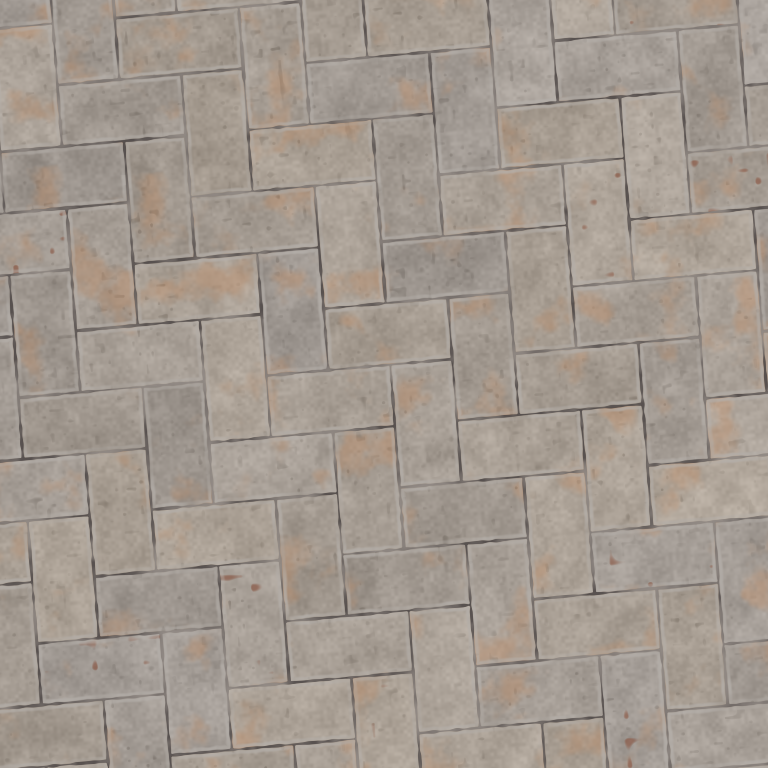
Write a Shadertoy shader that draws this texture.

```glsl
const vec2 GRID_ORIGIN = vec2(0.4275, 0.5180);
const vec2 GRID_RIGHT = vec2(0.0807, 0.0072);
const vec2 GRID_UP = vec2(-0.0060, 0.0800);

const vec3 GREY_STONE = vec3(0.625, 0.598, 0.574);
const vec3 WARM_STONE = vec3(0.667, 0.626, 0.580);
const vec3 CHAMFER = vec3(0.705, 0.685, 0.665);
const vec3 SAND_JOINT = vec3(0.560, 0.530, 0.510);
const vec3 DARK_JOINT = vec3(0.310, 0.285, 0.280);
const vec3 OCHRE_STAIN = vec3(0.730, 0.560, 0.430);
const vec3 RUST_SPOT = vec3(0.530, 0.310, 0.230);

float hash(vec2 p) {
    vec3 q = fract(vec3(p.xyx) * 0.1031);
    q += dot(q, q.yzx + 33.33);
    return fract((q.x + q.y) * q.z);
}

float noise(vec2 p) {
    vec2 i = floor(p);
    vec2 f = fract(p);
    f = f * f * (3.0 - 2.0 * f);
    float low = mix(hash(i), hash(i + vec2(1.0, 0.0)), f.x);
    float high = mix(hash(i + vec2(0.0, 1.0)), hash(i + 1.0), f.x);
    return mix(low, high, f.y);
}

float fbm(vec2 p) {
    float sum = 0.0;
    float weight = 0.5;
    for (int i = 0; i < 4; i++) {
        sum += weight * noise(p);
        p = mat2(1.6, 1.2, -1.2, 1.6) * p + 7.3;
        weight *= 0.5;
    }
    return sum / 0.9375;
}

float roundedBox(vec2 p, vec2 halfSize, float radius) {
    vec2 q = abs(p) - halfSize + radius;
    return length(max(q, 0.0)) + min(max(q.x, q.y), 0.0) - radius;
}

// Lower left cell of the 2:1 brick holding p, and the brick's size in cells
void herringbone(vec2 p, out vec2 brick, out vec2 size) {
    brick = floor(p);
    float phase = mod(brick.x - brick.y, 4.0);
    bool lying = phase < 1.5;
    size = lying ? vec2(2.0, 1.0) : vec2(1.0, 2.0);
    if (lying) brick.x -= step(0.5, phase);
    else brick.y -= step(phase, 2.5);
}

vec3 stoneColor(vec2 p, vec2 brick) {
    float seed = hash(brick + 61.0);
    vec2 q = p + 23.0 * vec2(seed, hash(brick + 17.0));
    vec3 color = mix(GREY_STONE, WARM_STONE, hash(brick + 5.0));
    color += 0.055 * (seed - 0.5);

    // Cloudy wear and fine grain
    color += 0.13 * (fbm(q * 2.6) - 0.5);
    color += 0.055 * (noise(q * 17.0) - 0.5);

    // Stains, pits and occasional rust
    float stain = smoothstep(0.58, 0.82, fbm(q * 1.5 + 40.0));
    color = mix(color, OCHRE_STAIN, 0.5 * stain);
    float pits = smoothstep(0.78, 0.97, noise(q * 10.0 + 90.0));
    color -= 0.09 * pits * noise(q * 2.0 + 12.0);
    float rust = smoothstep(0.86, 0.97, noise(q * 5.0 + 70.0));
    return mix(color, RUST_SPOT, 0.6 * rust * step(0.84, hash(brick + 29.0)));
}

vec3 jointColor(vec2 p) {
    float depth = smoothstep(0.25, 0.75, fbm(p * 1.4 + 50.0));
    depth *= 0.65 + 0.6 * noise(p * 9.0);
    return mix(SAND_JOINT, DARK_JOINT, clamp(depth, 0.0, 1.0));
}

void mainImage(out vec4 fragColor, in vec2 fragCoord) {
    vec2 uv = fragCoord / iResolution.y;
    vec2 p = inverse(mat2(GRID_RIGHT, GRID_UP)) * (uv - GRID_ORIGIN);
    float pixel = 1.0 / (iResolution.y * length(GRID_RIGHT));

    vec2 brick, size;
    herringbone(p, brick, size);
    float inset = -roundedBox(p - brick - 0.5 * size, 0.5 * size, 0.04);
    inset += 0.022 * (noise(p * 8.0) - 0.5);

    // Brick face, with a gentle brightening to the right
    vec3 color = stoneColor(p, brick) + 0.025 * (uv.x - 0.5);

    // Pale worn chamfer around the face
    float rim = smoothstep(0.015, 0.04, inset) * (1.0 - smoothstep(0.055, 0.10, inset));
    color = mix(color, CHAMFER, rim * (0.2 + 0.6 * noise(p * 3.0 + 30.0)));

    // Narrow joint, partly filled with sand
    float joint = 1.0 - smoothstep(0.019 - 0.6 * pixel, 0.019 + 0.6 * pixel, inset);
    color = mix(color, jointColor(p), 0.9 * joint);

    fragColor = vec4(clamp(color, 0.0, 1.0), 1.0);
}
```
